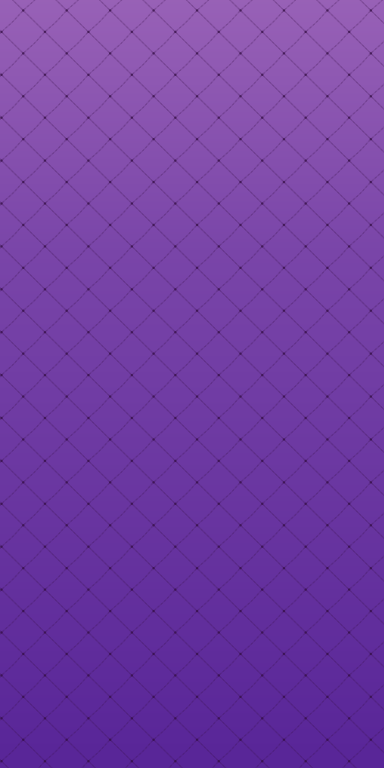
Write a Shadertoy shader that draws this pattern.

```glsl
// Purple vertical gradient quilted with fine dashed diamonds and dark knots.

// Share of a pixel covered by a line, so hairlines fade instead of breaking up.
float lineCoverage(float dist, float halfWidth, float pixel) {
    float footprint = 1.4 * pixel;
    float upper = min(dist + 0.5 * footprint, halfWidth);
    float lower = max(dist - 0.5 * footprint, -halfWidth);
    return max(upper - lower, 0.0) / footprint;
}

// Stitches along one edge; t advances by one from knot to knot.
float stitches(float t, float contrast) {
    return 1.0 - contrast * (0.5 + 0.5 * cos(6.28318 * 7.0 * t));
}

vec3 backdrop(float height) {
    vec3 lower = mix(vec3(0.345, 0.145, 0.595), vec3(0.475, 0.27, 0.66), clamp(height / 0.67, 0.0, 1.0));
    return mix(lower, vec3(0.595, 0.38, 0.715), clamp((height - 0.67) / 0.33, 0.0, 1.0));
}

void mainImage(out vec4 fragColor, in vec2 fragCoord) {
    float pixel = 1.0 / iResolution.y;
    vec2 uv = fragCoord * pixel;
    vec3 color = backdrop(uv.y);

    // Diagonal lattice: every integer pair is a knot
    vec2 period = vec2(0.05658, 0.05586);
    vec2 cell = (uv - vec2(0.2283, 0.6233)) / period;
    vec2 diagonal = vec2(cell.x + cell.y, cell.x - cell.y);
    vec2 offset = diagonal - round(diagonal);
    float edge = 0.5 * length(period);

    // Rising seams bow slightly between knots
    float bow = 0.01 * (1.0 - cos(6.28318 * diagonal.x));
    float falling = lineCoverage(abs(offset.x) * edge, 0.0005, pixel) * stitches(diagonal.y, 0.35);
    float rising = lineCoverage(abs(offset.y - bow) * edge, 0.0005, pixel) * stitches(diagonal.x, 0.6);
    color = mix(color, vec3(0.22, 0.06, 0.28), 0.5 * max(falling, rising));

    // Knots at the crossings
    float knot = clamp((0.0015 - length(offset) * edge) / pixel + 0.5, 0.0, 1.0);
    color = mix(color, vec3(0.2, 0.05, 0.26), 0.75 * knot);

    fragColor = vec4(color, 1.0);
}
```
